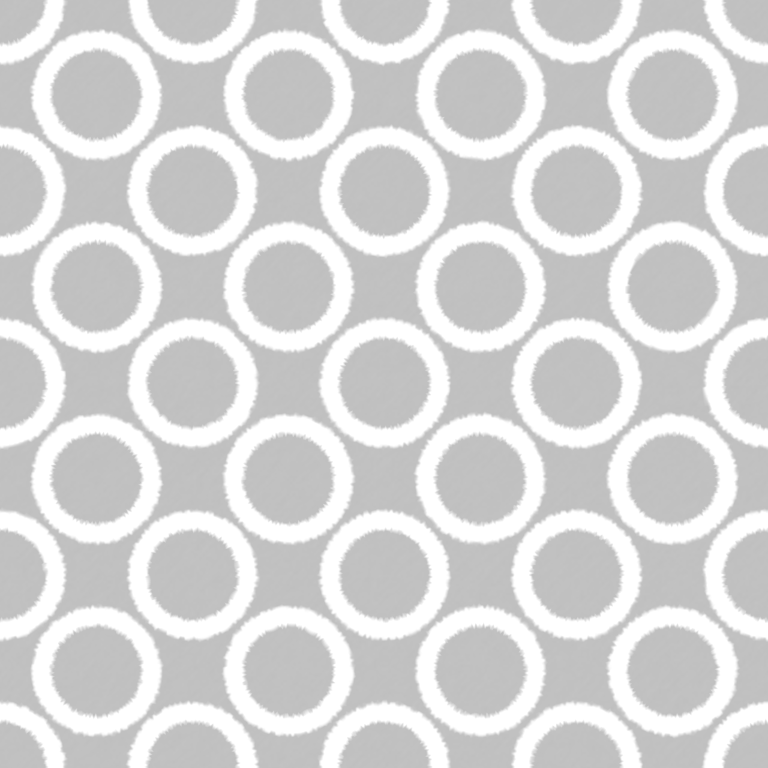
A Shadertoy shader for this pattern:

```glsl
#define REPEATS 4.0
#define OUTER_RADIUS 0.335
#define INNER_RADIUS 0.235
#define EDGE_SOFTNESS 0.014
#define FRAY 0.016
#define FIBRES 150.0
#define FIBRE_ROWS 45.0
#define GRAIN 0.014
#define CENTRE_SHIFT vec2(0.0035, 0.005)
#define GROUND vec3(0.755)
#define RING_COLOUR vec3(1.0)

const float TAU = 6.2831853;

float hash(vec3 p) {
    p = fract(p * 0.1031);
    p += dot(p, p.zyx + 31.32);
    return fract((p.x + p.y) * p.z);
}

// Value noise that wraps after "period" cells
float wrapNoise(vec2 p, vec2 period, float seed) {
    vec2 cell = floor(p);
    vec2 f = fract(p);
    f = f * f * (3.0 - 2.0 * f);
    vec2 lo = mod(cell, period);
    vec2 hi = mod(cell + 1.0, period);
    float bottom = mix(hash(vec3(lo, seed)), hash(vec3(hi.x, lo.y, seed)), f.x);
    float top = mix(hash(vec3(lo.x, hi.y, seed)), hash(vec3(hi, seed)), f.x);
    return mix(bottom, top, f.y);
}

// Centre of the closest ring on the staggered lattice
vec2 nearestCentre(vec2 p) {
    vec2 corner = floor(p + 0.5);
    vec2 middle = floor(p) + 0.5;
    return distance(p, corner) < distance(p, middle) ? corner : middle;
}

// Ring coverage with short radial fibres along both edges
float frayedRing(vec2 offset, float seed, float softness) {
    float radius = length(offset);
    float turn = atan(offset.y, offset.x + 1e-6) / TAU + 0.5;
    vec2 polar = vec2(turn * FIBRES, radius * FIBRE_ROWS);
    float fibre = wrapNoise(polar, vec2(FIBRES, 64.0), seed) - 0.5;
    float halfWidth = 0.5 * (OUTER_RADIUS - INNER_RADIUS);
    float middle = 0.5 * (OUTER_RADIUS + INNER_RADIUS);
    float d = abs(radius - middle) - halfWidth + fibre * FRAY;
    return 1.0 - smoothstep(-softness, softness, d);
}

// Faint diagonal strokes mixed with fine speckle
float paperGrain(vec2 uv) {
    vec2 diagonal = vec2(uv.x + uv.y, uv.y - uv.x) * vec2(40.0, 160.0);
    float strokes = wrapNoise(diagonal, vec2(40.0, 160.0), 101.0);
    float speckle = wrapNoise(uv * 256.0, vec2(256.0), 103.0);
    return 0.5 * (strokes + speckle) - 0.5;
}

void mainImage(out vec4 fragColor, in vec2 fragCoord) {
    vec2 uv = fragCoord / iResolution.xy;
    vec2 p = uv * REPEATS - CENTRE_SHIFT;

    vec2 centre = nearestCentre(p);
    float seed = dot(mod(2.0 * centre, 2.0 * REPEATS), vec2(1.0, 2.0 * REPEATS));
    float softness = max(EDGE_SOFTNESS, REPEATS / iResolution.y);

    vec3 ground = GROUND + GRAIN * paperGrain(uv);
    float ring = frayedRing(p - centre, seed, softness);
    fragColor = vec4(mix(ground, RING_COLOUR, ring), 1.0);
}
```
